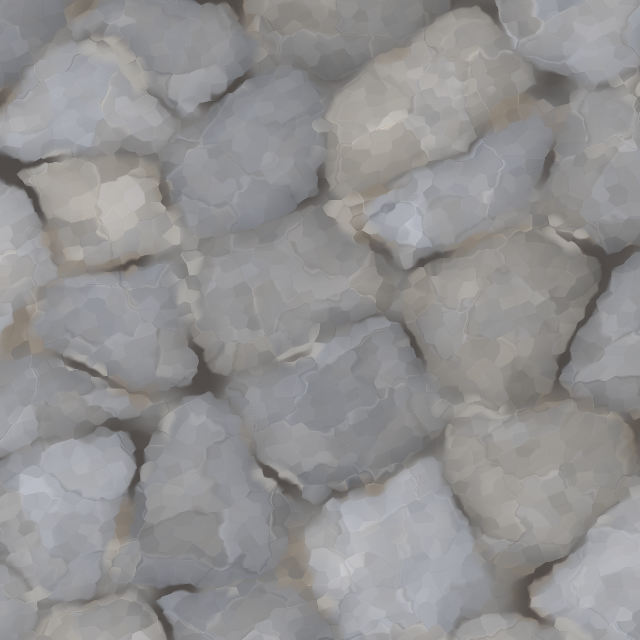
A three.js fragment shader for this texture:

```glsl
// Painterly wall of irregular grey stones with broken dark joints and tan mortar.
varying vec2 vUv;

vec2 hash2(vec2 c) {
  vec3 q = fract(c.xyx * vec3(0.1031, 0.1030, 0.0973));
  q += dot(q, q.yzx + 33.33);
  return fract((q.xx + q.yz) * q.zy);
}

float corner(vec2 cell, vec2 f, vec2 o) {
  return dot(hash2(cell + o) * 2.0 - 1.0, f - o);
}

float gradientNoise(vec2 p) {
  vec2 i = floor(p), f = fract(p);
  vec2 u = f * f * f * (f * (f * 6.0 - 15.0) + 10.0);
  return mix(mix(corner(i, f, vec2(0.0)), corner(i, f, vec2(1.0, 0.0)), u.x),
             mix(corner(i, f, vec2(0.0, 1.0)), corner(i, f, vec2(1.0)), u.x), u.y);
}

float fbm(vec2 p) {
  float sum = 0.0, amp = 0.6;
  for (int i = 0; i < 4; i++) {
    sum += amp * gradientNoise(p);
    p = mat2(1.6, 1.2, -1.2, 1.6) * p + 7.3;
    amp *= 0.5;
  }
  return sum;
}

// Snaps a position to the centre of its brush dab, with softened dab borders.
vec2 dab(vec2 p, vec2 scale) {
  p *= scale;
  vec2 cell = floor(p), sum = vec2(0.0);
  float total = 0.0;
  for (int y = -1; y <= 1; y++)
  for (int x = -1; x <= 1; x++) {
    vec2 c = cell + vec2(x, y);
    vec2 site = c + 0.1 + 0.8 * hash2(c);
    float w = exp(-22.0 * dot(site - p, site - p));
    sum += w * site;
    total += w;
  }
  return sum / total / scale;
}

vec2 stoneSite(vec2 c) { return c + 0.1 + 0.8 * hash2(c + 17.0); }

float smoothMin(float a, float b, float k) {
  float h = max(k - abs(a - b), 0.0) / k;
  return min(a, b) - h * h * k * 0.25;
}

// Distance to the rounded stone border; also gives the stone cell and the offset from its centre.
float stoneEdge(vec2 p, out vec2 id, out vec2 offset) {
  vec2 cell = floor(p), nearest = vec2(8.0);
  for (int y = -1; y <= 1; y++)
  for (int x = -1; x <= 1; x++) {
    vec2 c = cell + vec2(x, y), r = stoneSite(c) - p;
    if (dot(r, r) < dot(nearest, nearest)) { nearest = r; id = c; }
  }
  float edge = 1.0;
  for (int y = -2; y <= 2; y++)
  for (int x = -2; x <= 2; x++) {
    vec2 r = stoneSite(id + vec2(x, y)) - p, across = r - nearest;
    if (dot(across, across) > 0.0001)
      edge = smoothMin(edge, dot(0.5 * (nearest + r), normalize(across)), 0.14);
  }
  offset = -nearest;
  return edge;
}

void main() {
  // Courses lean up to the right; dabs roughen every outline.
  vec2 p = mat2(0.92, -0.39, 0.39, 0.92) * vUv;
  vec2 warp = vec2(fbm(p * 6.0), fbm(p * 6.0 + 31.0));
  vec2 fine = dab(p + 0.02 * warp, vec2(42.0, 54.0));
  vec2 broad = dab(mix(p, fine, 0.4) + 0.09 * warp, vec2(10.0, 14.0));

  vec2 id, offset;
  vec2 wall = (mix(p, fine, 0.3) + 0.065 * warp) * vec2(3.8, 4.8);
  float edge = stoneEdge(wall, id, offset);
  vec2 kind = hash2(id + 5.0);

  // Stone faces: own tone, broad planes, small dabs and pale strokes.
  float tone = 0.572 + 0.11 * (kind.x - 0.5);
  tone += 0.13 * gradientNoise(broad * 23.0 + id * 3.7);
  tone += 0.11 * fbm(fine * 17.0) + 0.035 * gradientNoise(fine * 61.0);
  tone += 0.05 * smoothstep(0.03, 0.3, edge) + 0.05 * dot(offset, vec2(-0.4, 0.8));
  float stroke = abs(gradientNoise(fine * 6.0 + 0.5 * warp + id));
  tone += 0.05 * (1.0 - smoothstep(0.03, 0.08, stroke)) * smoothstep(-0.1, 0.2, gradientNoise(p * 5.0 + 9.0));
  float warmth = 0.22 + 0.55 * smoothstep(0.6, 0.95, kind.y)
               + 0.7 * gradientNoise(broad * 9.0 + 40.0) + 0.35 * gradientNoise(fine * 25.0);
  vec3 tint = mix(vec3(0.985, 1.0, 1.045), vec3(1.03, 1.0, 0.955), clamp(warmth, 0.0, 1.0));
  vec3 color = tone * tint;

  // Joints: grey grit, tan mortar and pale chipped rims.
  float grit = gradientNoise(fine * 37.0 + 3.0);
  color = mix((0.53 + 0.16 * grit) * vec3(1.01, 1.0, 0.99), color, smoothstep(-0.01, 0.05, edge));
  float shade = smoothstep(-0.3, 0.25, gradientNoise(p * 8.0 + 12.0));
  color -= 0.08 * shade * exp(-edge * edge * 130.0);
  float tan = smoothstep(0.0, 0.3, gradientNoise(p * 7.0 + 60.0) + 0.3 * grit);
  color = mix(color, vec3(0.54, 0.49, 0.43) + 0.12 * grit, 0.65 * tan * (1.0 - smoothstep(0.03, 0.085, edge)));
  float rim = smoothstep(0.12, 0.35, gradientNoise(p * 9.0 + 83.0) + 0.4 * grit);
  color = mix(color, vec3(0.73, 0.72, 0.70), 0.65 * rim * (1.0 - smoothstep(0.05, 0.11, edge)));

  // Dark cracks that swell, thin out and break off.
  float open = smoothstep(-0.05, 0.25, gradientNoise(p * 8.0 + 12.0) + 0.12 * grit);
  float crack = open * (1.0 - smoothstep(0.4, 1.0, edge / (0.018 + 0.022 * open)));
  color = mix(color, vec3(0.29, 0.27, 0.26), 0.85 * crack);

  gl_FragColor = vec4(color, 1.0);
}
```
